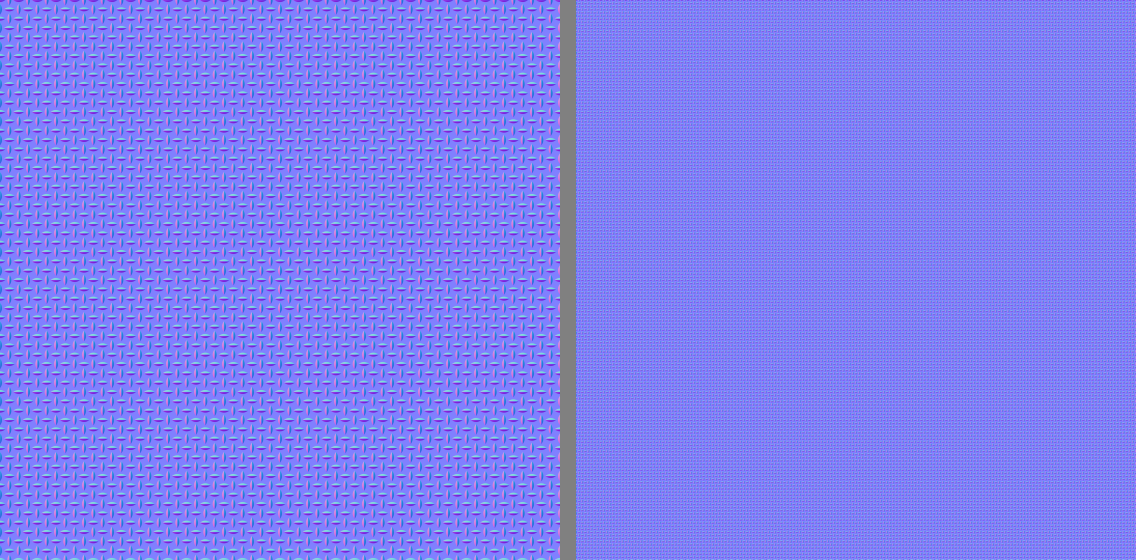
Left, the tile; right, the same tile 3 across and 3 down.
Give the GLSL for this texture map, as a Shadertoy shader.

```glsl
// Tangent-space normal map of steel tread plate: lens-shaped bars, alternately lying and standing.
#define CELLS 60.0          // bars across and down, even so that it tiles
#define HALF_LENGTH 0.58    // bar half length, in cells
#define HALF_WIDTH 0.21     // bar half width, in cells
#define SIDE_SLOPE 1.2      // steepness of the long flanks
#define END_SLOPE 0.38      // steepness towards the tips
#define RIDGE_ROUNDING 0.22 // softness of the crest
#define EDGE_SOFTNESS 0.14  // softness of the foot
#define SAMPLES 4           // supersampling per axis

// Surface tilt of one lens lying along x, zero outside it.
vec2 lensTilt(vec2 p) {
    vec2 q = p / vec2(HALF_LENGTH, HALF_WIDTH);
    float profile = 1.0 - q.x * q.x;
    float mask = smoothstep(-EDGE_SOFTNESS, EDGE_SOFTNESS, profile - abs(q.y));
    float flank = q.y / sqrt(q.y * q.y + RIDGE_ROUNDING * RIDGE_ROUNDING);
    return mask * vec2(END_SLOPE * q.x, SIDE_SLOPE * flank);
}

// Sum of the four bars in each two-by-two block, wrapped around the block.
vec2 plateTilt(vec2 p) {
    vec2 tilt = vec2(0.0);
    for (int k = 0; k < 4; k++) {
        ivec2 corner = ivec2(k & 1, k >> 1);
        vec2 d = mod(p - vec2(corner) + 1.0, 2.0) - 1.0;
        bool lying = corner.x == corner.y;
        tilt += lying ? lensTilt(d) : lensTilt(d.yx).yx;
    }
    return tilt;
}

// Red faces left, green faces up.
vec3 normalColor(vec2 tilt) {
    vec3 n = normalize(vec3(-tilt.x, tilt.y, 1.0));
    return 0.5 + 0.5 * n;
}

void mainImage(out vec4 fragColor, in vec2 fragCoord) {
    // Average a grid of samples inside the pixel to smooth the fine bars.
    vec3 color = vec3(0.0);
    for (int j = 0; j < SAMPLES; j++) {
        for (int i = 0; i < SAMPLES; i++) {
            vec2 jitter = (vec2(i, j) + 0.5) / float(SAMPLES) - 0.5;
            vec2 uv = (fragCoord + jitter) / iResolution.xy;
            color += normalColor(plateTilt(uv * CELLS));
        }
    }
    fragColor = vec4(color / float(SAMPLES * SAMPLES), 1.0);
}
```
